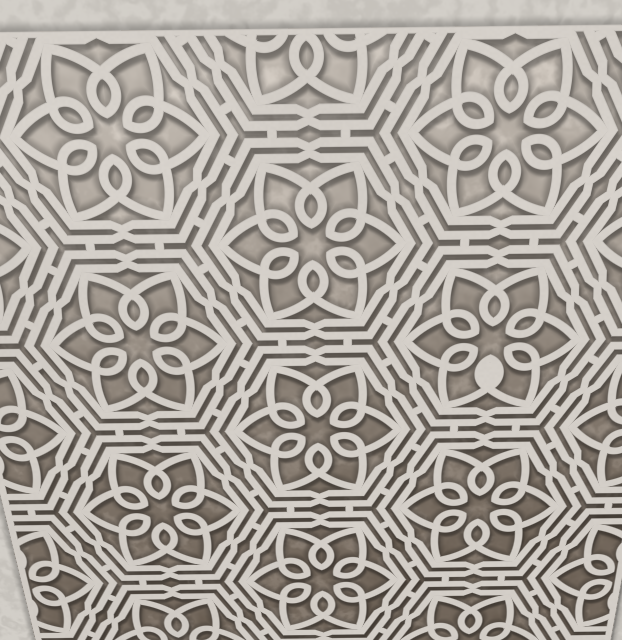
This pattern is drawn by a WebGL 2 fragment shader. Its source:

```glsl
#version 300 es
precision highp float;
uniform vec2 u_resolution;
out vec4 outColor;

#define HALF_WIDTH 0.0215
#define INNER_FRAME 0.395
#define OUTER_FRAME 0.464
#define CROSSBAR 0.16
#define TOP_EDGE 0.075
#define SIDE_EDGE 1.72
#define PERSPECTIVE 0.135
#define SHADOW_SHIFT vec2(0.006, 0.024)
#define PANEL_COLOR vec3(0.83, 0.81, 0.785)
#define WALL_LIGHT vec3(0.765, 0.735, 0.70)
#define WALL_DARK vec3(0.46, 0.415, 0.37)

float hash(vec2 p) {
  p = fract(p * vec2(123.34, 345.45));
  p += dot(p, p + 34.35);
  return fract(p.x * p.y);
}

float noise(vec2 p) {
  vec2 i = floor(p), f = fract(p);
  f = f * f * (3.0 - 2.0 * f);
  return mix(mix(hash(i), hash(i + vec2(1, 0)), f.x),
             mix(hash(i + vec2(0, 1)), hash(i + vec2(1, 1)), f.x), f.y);
}

float fbm(vec2 p) {
  float sum = 0.0, gain = 0.5;
  for (int i = 0; i < 4; i++) {
    sum += gain * noise(p);
    p = mat2(1.6, 1.2, -1.2, 1.6) * p + 7.3;
    gain *= 0.5;
  }
  return sum;
}

// Receding panel: lattice units, y runs downwards
vec2 toPanel(vec2 uv) {
  float y = 1.0 - uv.y + 0.012 * (uv.x - 0.486);
  float v = (y - 0.013) / (0.4206 - PERSPECTIVE * y);
  float column = (uv.x * (1.0 + PERSPECTIVE * v) - 0.4766 - 0.0768 * v) / 0.332;
  return vec2(column * 0.8660, v);
}

// Offset from the nearest centre of the hexagonal lattice
vec2 hexCell(vec2 p) {
  vec2 s = vec2(1.7320, 1.0);
  vec2 a = mod(p + 0.5 * s, s) - 0.5 * s;
  vec2 b = mod(p, s) - 0.5 * s;
  return dot(a, a) < dot(b, b) ? a : b;
}

// Twelvefold wedge: x sideways, y along the loop axis
vec2 foldWedge(vec2 q) {
  float sector = radians(60.0);
  float a = atan(q.x, q.y);
  a = abs(mod(a + 0.5 * sector, sector) - 0.5 * sector);
  return length(q) * vec2(sin(a), cos(a));
}

// Signed distance to the cut panel, negative in the material
float panelDistance(vec2 p) {
  vec2 q = foldWedge(hexCell(p));

  // Flower: pointed loop and petal arc
  float d = abs(length(q - vec2(-0.0386, 0.18)) - 0.0906);
  d = min(d, abs(length(q - vec2(0.285, -0.071)) - 0.438));

  // Double hexagonal frame, pinched at the middle of each side
  float pinch = 0.45 * max(0.0, 0.05 - q.x);
  d = min(d, abs(q.y - INNER_FRAME - pinch));
  d = min(d, abs(q.y - OUTER_FRAME + pinch));
  d = min(d, max(abs(q.x - CROSSBAR), OUTER_FRAME - q.y));
  d -= HALF_WIDTH;

  // One uncut loop
  d = min(d, length((p - vec2(0.866, 1.68)) * vec2(1.5, 1.0)) - 0.065);

  // Border bars and outer edges
  d = min(d, min(p.y - TOP_EDGE - 0.025, SIDE_EDGE - 0.04 - abs(p.x)));
  return max(d, max(TOP_EDGE - p.y, abs(p.x) - SIDE_EDGE));
}

// Papered wall with faint scrolls, darker towards the bottom
vec3 wallColor(vec2 uv, vec2 p) {
  float warp = fbm(p * 7.0);
  float scroll = sin(16.0 * warp + 9.0 * fbm(p * 14.0 + 4.0));
  float depth = 1.0 - smoothstep(0.05, 0.95, uv.y) + 0.12 * (uv.x - 0.5);
  vec3 wall = mix(WALL_LIGHT, WALL_DARK, clamp(depth, 0.0, 1.0));
  wall += 0.035 * scroll * smoothstep(0.35, 0.6, warp) + 0.16 * (warp - 0.47);
  float outside = max(step(p.y, TOP_EDGE), step(SIDE_EDGE, abs(p.x)));
  return mix(wall, vec3(0.80, 0.785, 0.76) + 0.025 * scroll, outside);
}

void main() {
  vec2 uv = gl_FragCoord.xy / u_resolution.y;
  vec2 p = toPanel(uv);
  float d = panelDistance(p);
  float pixel = fwidth(p.y);

  // Shade in the openings: thrown shadow and closeness to the edge
  float shadow = 1.0 - smoothstep(-0.008, 0.014, panelDistance(p - SHADOW_SHIFT));
  float nearEdge = 1.0 - smoothstep(0.0, 0.045, d);
  vec3 color = wallColor(uv, p) * (1.0 - 0.23 * shadow) * (1.0 - 0.22 * nearEdge);

  // Painted face with soft uneven light
  vec3 face = PANEL_COLOR + 0.04 * (fbm(uv * 4.0) - 0.47);
  face += 0.012 * (noise(uv * 240.0) - 0.5) + 0.015 * (uv.y - 0.5);
  face *= 1.0 - 0.07 * smoothstep(-0.007, 0.0, d);
  color = mix(color, face, 1.0 - smoothstep(-0.7, 0.7, d / pixel));
  outColor = vec4(clamp(color, 0.0, 1.0), 1.0);
}
```
